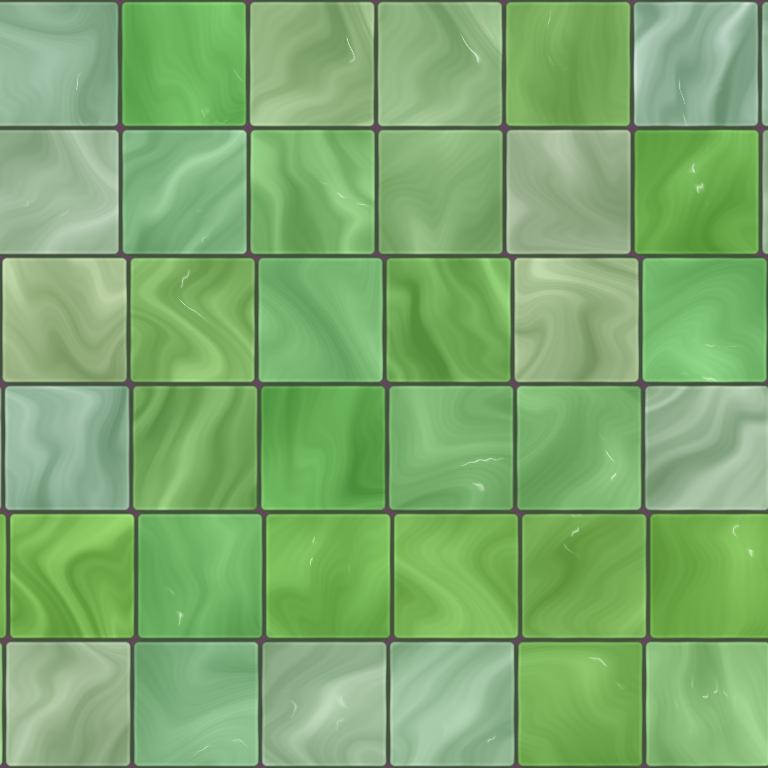
Reproduce this texture procedurally as a Shadertoy shader.

```glsl
// Six by six green glass tiles with dark joints; each row is shifted a little.
// Every tile hashes its own tint, streak angle and strength; the cloudy streaks
// and thin white glints are layered sines drawn over swirled coordinates.

vec4 tileHash(vec2 id) {
    vec4 mixed = id.x * vec4(12.99, 39.34, 73.16, 26.65)
               + id.y * vec4(78.23, 11.14, 52.24, 93.99);
    return fract(sin(mixed + vec4(1.0, 2.0, 3.0, 4.0)) * 4375.85);
}

// Bends the plane with sines of rising frequency.
vec2 swirl(vec2 p, float seed) {
    for (float i = 1.0; i < 5.0; i++) {
        float freq = 1.5 * i;
        p += 0.62 / freq * sin(freq * p.yx + seed * i + vec2(0.0, 1.7));
    }
    return p;
}

float roundedBox(vec2 p, float halfSize, float radius) {
    vec2 q = abs(p) - halfSize + radius;
    return length(max(q, 0.0)) + min(max(q.x, q.y), 0.0) - radius;
}

// Glass colour at p, which runs from -0.5 to 0.5 over one tile.
vec3 glass(vec2 p, vec2 id) {
    vec4 h = tileHash(id);
    vec4 k = tileHash(id + 17.0);
    float seed = 6.2832 * h.x;

    // Streaks lean from upright towards the diagonal
    float angle = mix(-0.9, 0.6, k.x);
    mat2 turn = mat2(cos(angle), sin(angle), -sin(angle), cos(angle));
    vec2 w = swirl(turn * p * vec2(1.9) + 4.0 * h.yz, seed);

    // Broad clouds, curved streaks and faint contour lines
    float cloud = sin(1.9 * w.x + seed) * cos(1.5 * w.y + 3.0 * k.y);
    float bend = w.x + 0.22 * sin(1.3 * w.y + seed);
    float streak = 0.5 * sin(6.0 * bend) + 0.32 * sin(11.0 * bend + 1.3)
                 + 0.2 * sin(19.0 * bend + 2.0 * w.y);
    float contour = sin(46.0 * bend + 5.0 * w.y) * sin(3.0 * w.y + seed);
    float light = 0.5 + 0.2 * (h.z - 0.5) + 0.24 * cloud
                + mix(0.08, 0.34, k.z * k.z) * streak + 0.022 * contour;
    light = clamp(light, 0.04, 1.0);

    // Tint between pale sage and vivid green
    float vivid = smoothstep(0.0, 1.0, h.w);
    vec3 shade = mix(vec3(0.42, 0.55, 0.40), vec3(0.29, 0.54, 0.20), vivid);
    vec3 shine = mix(vec3(0.78, 0.86, 0.77), vec3(0.56, 0.84, 0.45), vivid);
    vec3 color = mix(shade, shine, light);
    color += (k.w - 0.5) * vec3(0.06, 0.0, -0.06);

    // Broken white glints kept to one patch of the tile
    vec2 patchCenter = 0.7 * (k.yw - 0.5);
    float near = 1.0 - smoothstep(0.05, 0.3, length(p - patchCenter));
    float jag = 0.12 * sin(31.0 * p.y + seed) + 0.07 * sin(67.0 * p.x + 40.0 * p.y);
    float ridge = pow(1.0 - abs(sin(4.0 * bend + 2.5 * w.y + jag)), 16.0);
    float broken = smoothstep(-0.3, 0.7, sin(23.0 * w.y + 9.0 * w.x));
    float glint = near * ridge * broken * step(0.4, k.y);
    color += 0.06 * near * light;
    return mix(color, vec3(0.95, 1.0, 0.93), 0.85 * glint);
}

void mainImage(out vec4 fragColor, in vec2 fragCoord) {
    vec2 grid = 6.0 * fragCoord / iResolution.xy;
    float pixel = 6.0 / iResolution.y;

    // Uneven row shift; ids wrap so the sheet repeats
    float row = floor(grid.y);
    grid.x -= 0.064 * cos(0.7 * row - 0.6) - 0.02 * (1.0 - mod(row, 2.0));
    vec2 id = mod(floor(grid), 6.0);
    vec2 p = fract(grid) - 0.5;

    // Slightly worn tile outline
    float wear = 0.002 * sin(17.0 * p.x + 5.0 * id.y) * sin(13.0 * p.y + 3.0 * id.x);
    float edge = roundedBox(p, 0.487, 0.04) + wear;

    // Joints turn purple where they cross
    float crossing = 1.0 - smoothstep(0.02, 0.07, length(abs(p) - 0.5));
    vec3 grout = mix(vec3(0.26, 0.31, 0.24), vec3(0.37, 0.29, 0.34), crossing);

    // Soft pale rim just inside a thin dark outline
    vec3 color = glass(p, id);
    color += 0.05 * smoothstep(-0.035, -0.015, edge);
    color *= 1.0 - 0.25 * smoothstep(-0.014, 0.0, edge);
    color = mix(color, grout, smoothstep(-0.75 * pixel, 0.75 * pixel, edge));
    fragColor = vec4(clamp(color, 0.0, 1.0), 1.0);
}
```
